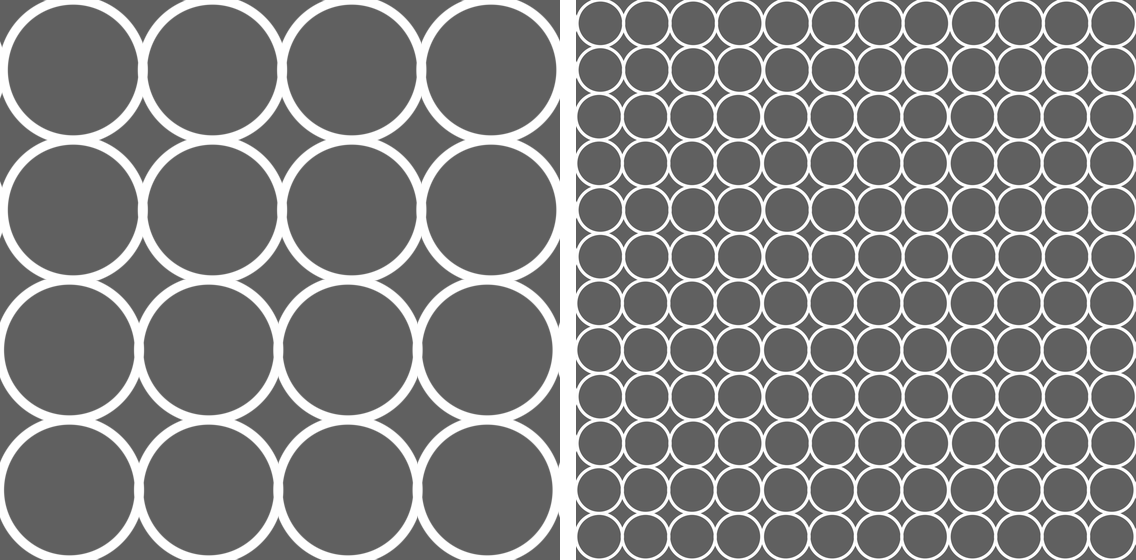
Left: one tile. Right: repeated 3 by 3.
This pattern is drawn by a WebGL 2 fragment shader. Its source:

```glsl
#version 300 es
precision highp float;

uniform vec2 u_resolution;
out vec4 outColor;

const float REPEATS = 4.0;
const float RING_RADIUS = 0.5;      // in cells
const float HALF_STROKE = 0.0333;   // in cells
const float UPPER_SHIFT = 0.015;    // sideways offset of the upper rows
const float LOWER_SHIFT = -0.012;   // sideways offset of the lower rows
const float PINCH = 0.0052;         // columns drawn slightly together
const vec3 GROUND = vec3(0.378);
const vec3 LINE = vec3(0.995);

// Ring centre of a cell; the cell index wraps so the tile repeats
vec2 ringCenter(vec2 cell, float repeats) {
    vec2 wrapped = mod(cell, repeats);
    float rowShift = mix(LOWER_SHIFT, UPPER_SHIFT, step(0.5 * repeats, wrapped.y));
    float columnShift = (0.5 * (repeats - 1.0) - wrapped.x) * PINCH;
    return cell + 0.5 + vec2(rowShift + columnShift, 0.0);
}

float ringDistance(vec2 p, float radius, float halfStroke) {
    return abs(length(p) - radius) - halfStroke;
}

// Union of the rings of the surrounding cells
float ringGrid(vec2 p, float repeats) {
    vec2 home = floor(p);
    float nearest = 1e3;
    for (int y = -1; y <= 1; y++) {
        for (int x = -1; x <= 1; x++) {
            vec2 center = ringCenter(home + vec2(x, y), repeats);
            nearest = min(nearest, ringDistance(p - center, RING_RADIUS, HALF_STROKE));
        }
    }
    return nearest;
}

float coverage(float dist, float softness) {
    return 1.0 - smoothstep(-softness, softness, dist);
}

void main() {
    vec2 p = gl_FragCoord.xy / u_resolution * REPEATS;
    float softness = 0.8 * REPEATS / min(u_resolution.x, u_resolution.y);
    float ink = coverage(ringGrid(p, REPEATS), softness);
    outColor = vec4(mix(GROUND, LINE, ink), 1.0);
}
```
